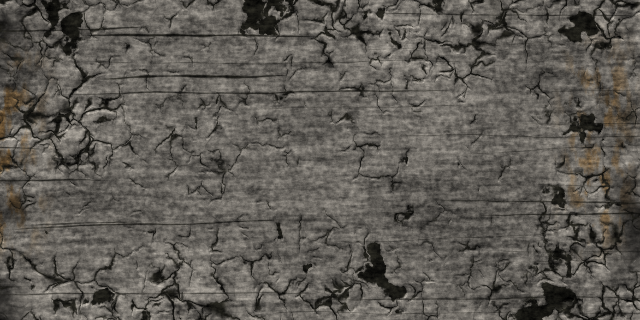
Write a Shadertoy shader that draws this texture.

```glsl
#define PAINT vec3(0.432, 0.417, 0.393)
#define HOLE vec3(0.075, 0.073, 0.060)
#define OCHRE vec3(0.40, 0.29, 0.15)
#define GRAIN 0.95
#define FISSURES 28
#define CHIPS 80
#define CHIP_SIZE 0.040
#define CRACK_WIDTH 0.012
#define LIP_OFFSET vec2(-0.002, 0.006)

float hash(vec2 p) {
    vec3 q = fract(p.xyx * 0.1031);
    q += dot(q, q.yzx + 33.33);
    return fract((q.x + q.y) * q.z);
}

vec2 hash2(vec2 p) {
    return vec2(hash(p), hash(p + 57.0));
}

float noise(vec2 p) {
    vec2 i = floor(p), f = fract(p);
    f = f * f * (3.0 - 2.0 * f);
    return mix(mix(hash(i), hash(i + vec2(1, 0)), f.x),
               mix(hash(i + vec2(0, 1)), hash(i + vec2(1, 1)), f.x), f.y);
}

float fbm(vec2 p) {
    float sum = 0.0, amp = 0.5;
    for (int i = 0; i < 5; i++) {
        sum += amp * noise(p);
        p = mat2(0.995, 0.1, -0.1, 0.995) * p * 2.03 + 17.3;
        amp *= 0.5;
    }
    return sum;
}

// Noise drawn out along the wood grain
float grain(vec2 p) {
    return 0.5 * noise(p) + 0.3 * noise(p * vec2(2.3, 1.9) + 9.0) + 0.2 * noise(p * vec2(7.0, 2.7) + 31.0) - 0.5;
}

// How weathered the paint is: strongest at the left, top and bottom
float wear(vec2 p) {
    float left = 1.0 - smoothstep(0.2, 0.5, p.x);
    float right = 0.7 * smoothstep(1.6, 1.85, p.x);
    float top = 0.9 * smoothstep(0.65, 0.95, p.y);
    float bottom = 0.75 * (1.0 - smoothstep(0.05, 0.35, p.y));
    float border = max(max(left * smoothstep(0.3, 0.5, p.y), right), max(top, bottom));
    return clamp(0.85 * border + 0.8 * (noise(p * 3.5) - 0.4), 0.0, 1.0);
}

// Approximate distance to the nearest Voronoi cell border
float cellEdge(vec2 p) {
    vec2 cell = floor(p);
    float near = 9.0, next = 9.0;
    for (int y = -1; y <= 1; y++)
    for (int x = -1; x <= 1; x++) {
        vec2 c = cell + vec2(x, y);
        float d = length(c + hash2(c) - p);
        next = min(next, max(near, d));
        near = min(near, d);
    }
    return 0.5 * (next - near);
}

// Signed distance to curled cracks and missing chips, negative inside
float peel(vec2 p) {
    vec2 warp = vec2(fbm(p * 13.0), fbm(p * 13.0 + 37.0)) - 0.48;
    float worn = wear(p), d = 1.0, scale = 9.0;
    for (int i = 0; i < 2; i++) {
        float open = noise(p * scale * 1.3 + 71.0 * float(i)) + 0.4 * worn - 0.86;
        open *= open < 0.0 ? 5.0 : 1.0;
        d = min(d, cellEdge((p + 0.1 * warp) * scale) / scale - CRACK_WIDTH * open);
        scale *= 1.9;
    }
    for (int i = 0; i < CHIPS; i++) {
        vec2 id = vec2(i, 8), center = hash2(id) * vec2(2, 1);
        float size = hash(id + 11.0);
        float radius = CHIP_SIZE * (0.15 + size * size * size);
        if (hash(id + 23.0) > wear(center) + 0.04) continue;
        vec2 q = abs(p + 0.2 * warp - center) * vec2(1.0, 0.7);
        d = min(d, 0.6 * (max(q.x, q.y) + 0.5 * min(q.x, q.y) - radius));
    }
    return d;
}

// Coverage of the long splits that follow the wood grain
float fissures(vec2 p, float px) {
    float cover = 0.0;
    for (int i = 0; i < FISSURES; i++) {
        vec2 id = vec2(i, 91);
        float thick = hash(id), start = hash(id + 3.0) * 2.3 - 0.6;
        float t = (p.x - start) / (0.3 + 1.2 * hash(id + 7.0));
        float taper = clamp(5.0 * t * (1.0 - t), 0.0, 1.0);
        float y = (float(i) + hash(id + 13.0)) / float(FISSURES);
        y += (hash(id + 19.0) - 0.35) * 0.06 * (p.x - start);
        y += 0.018 * (fbm(vec2(p.x * 4.0, float(i) * 7.0)) - 0.48);
        float width = (0.0003 + 0.0034 * thick * thick * thick) * taper;
        width *= 0.5 + noise(vec2(p.x * 22.0, float(i)));
        float line = 1.0 - smoothstep(width - px, width + px, abs(p.y - y));
        cover = max(cover, line * smoothstep(0.0, 0.4, taper) * (0.5 + 0.5 * thick));
    }
    return cover;
}

void mainImage(out vec4 fragColor, in vec2 fragCoord) {
    vec2 p = fragCoord / iResolution.y;
    float px = 1.0 / iResolution.y, worn = wear(p);

    // Weathered paint with fine horizontal grain
    float streak = grain(p * vec2(4, 75) + vec2(0, 2.0 * noise(p * 3.0)));
    float fiber = grain(p * vec2(38, 135));
    float speck = fbm(mat2(0.8, 0.6, -0.6, 0.8) * p * 95.0) - 0.48;
    float blotch = fbm(p * 3.0 + 8.0) - 0.48;
    float scuff = fbm(p * 26.0) - 0.48;
    float tone = 0.55 * streak + 0.55 * fiber + 0.75 * speck + 0.5 * blotch + (0.1 + 0.9 * worn) * scuff;
    vec3 color = PAINT * (mix(0.93, 1.05, worn) + GRAIN * tone);

    // Rusty stains near both ends
    float ends = max(1.0 - smoothstep(0.0, 0.2, p.x),
                     0.8 * (1.0 - smoothstep(0.03, 0.16, abs(p.x - 1.87))));
    ends *= smoothstep(0.15, 0.35, p.y) * (1.0 - smoothstep(0.7, 0.95, p.y));
    float stain = ends * smoothstep(0.42, 0.68, fbm(p * vec2(38, 16) + 4.0));
    color = mix(color, OCHRE * (1.0 + tone), 0.8 * stain);

    // Soot at the side edges
    float side = min(p.x, iResolution.x / iResolution.y - p.x);
    float soot = (1.0 - smoothstep(0.0, 0.13, side)) * smoothstep(0.45, 0.7, fbm(p * 5.0 + 2.0));
    color *= 1.0 - 0.7 * soot;

    // Flake relief: soft shadow and a lit lower lip
    float d = peel(p);
    float lip = 1.0 - smoothstep(0.0, 0.005, peel(p + LIP_OFFSET));
    color *= 1.0 - 0.25 * (1.0 - smoothstep(0.0, 0.012, d));
    color *= 1.0 + 0.25 * lip;

    // Dark openings
    vec3 hollow = HOLE * (1.2 + 1.5 * fiber + 1.5 * speck + 2.0 * scuff);
    color = mix(color, hollow, 0.95 * fissures(p, px));
    color = mix(color, hollow, 1.0 - smoothstep(-px, px, d));
    fragColor = vec4(clamp(color, 0.0, 1.0), 1.0);
}
```
